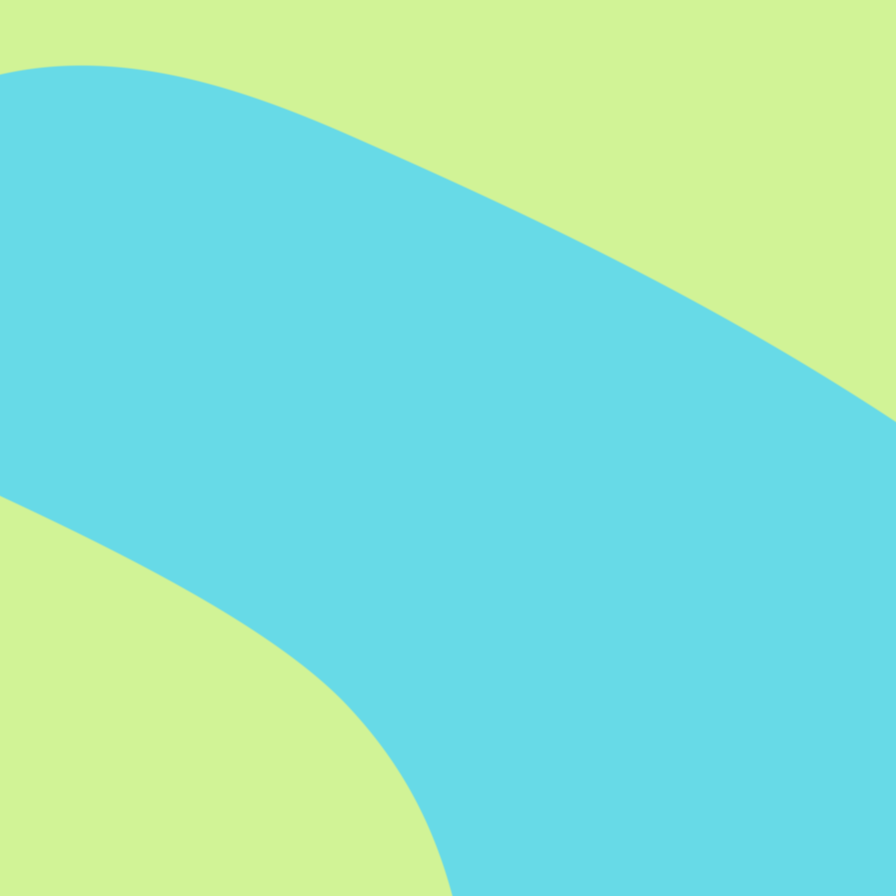
Reproduce this background procedurally as a three.js fragment shader.

```glsl
#define BAND_COLOR vec3(0.404, 0.853, 0.904)
#define FIELD_COLOR vec3(0.818, 0.951, 0.588)
#define EDGE_SOFTNESS 0.0015

// Each knot holds position, height and slope
#define UPPER_START vec3(0.0, 0.9167, 0.23)
#define UPPER_BEND vec3(0.39, 0.849, -0.44)
#define UPPER_END vec3(1.0, 0.529, -0.66)
#define LOWER_START vec3(0.0, 0.505, -0.27)
#define LOWER_BEND vec3(0.2122, 0.388, -0.94)
#define LOWER_END vec3(0.4466, 0.0, -2.15)

varying vec2 vUv;

// Cubic Hermite span: returns height and slope, straight beyond its ends
vec2 hermiteSpan(float s, vec3 a, vec3 b) {
  float span = b.x - a.x;
  float t = clamp((s - a.x) / span, 0.0, 1.0);
  float rise = b.y - a.y;
  float c1 = a.z * span;
  float c2 = 3.0 * rise - (2.0 * a.z + b.z) * span;
  float c3 = (a.z + b.z) * span - 2.0 * rise;
  float height = a.y + t * (c1 + t * (c2 + t * c3));
  float slope = (c1 + t * (2.0 * c2 + 3.0 * t * c3)) / span;
  return vec2(height + slope * (s - a.x - t * span), slope);
}

// Approximate signed distance to a two-span curve, positive above it
float curveDistance(vec2 p, vec3 start, vec3 bend, vec3 end) {
  vec2 curve = p.x < bend.x ? hermiteSpan(p.x, start, bend)
                            : hermiteSpan(p.x, bend, end);
  return (p.y - curve.x) / length(vec2(1.0, curve.y));
}

void main() {
  // The lower bank is steep, so it is measured with the axes swapped
  float aboveUpper = curveDistance(vUv, UPPER_START, UPPER_BEND, UPPER_END);
  float beyondLower = curveDistance(vUv.yx, LOWER_START, LOWER_BEND, LOWER_END);

  // Band between both banks
  float inside = min(-aboveUpper, beyondLower);
  float band = smoothstep(-EDGE_SOFTNESS, EDGE_SOFTNESS, inside);
  gl_FragColor = vec4(mix(FIELD_COLOR, BAND_COLOR, band), 1.0);
}
```
